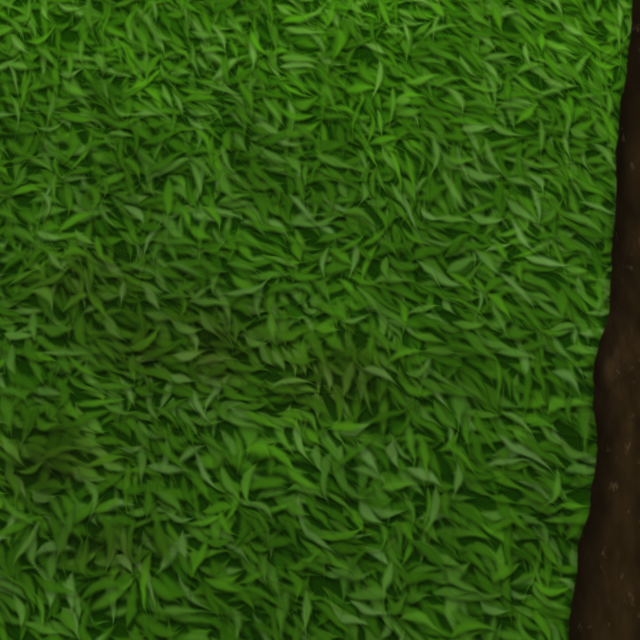
Give the GLSL for this texture, as a Shadertoy shader.

```glsl
const int BLADE_LAYERS = 7;
const float BLADE_CELL = 0.054;
const vec3 DEEP_GREEN = vec3(0.08, 0.20, 0.02);
const vec3 LEAF_GREEN = vec3(0.20, 0.375, 0.055);
const vec3 FRESH_GREEN = vec3(0.27, 0.48, 0.08);
const vec3 PALE_GREEN = vec3(0.36, 0.51, 0.25);
const vec3 DRY_SOIL = vec3(0.21, 0.25, 0.07);
const vec3 BARK = vec3(0.14, 0.105, 0.055);

vec4 hash42(vec2 p) {
    vec4 q = fract(p.xyxy * vec4(0.1031, 0.1030, 0.0973, 0.1099));
    q += dot(q, q.wzxy + 33.33);
    return fract((q.xxyz + q.yzzw) * q.zywx);
}

float valueNoise(vec2 p) {
    vec2 cell = floor(p), f = fract(p);
    f = f * f * (3.0 - 2.0 * f);
    float low = mix(hash42(cell).x, hash42(cell + vec2(1, 0)).x, f.x);
    float high = mix(hash42(cell + vec2(0, 1)).x, hash42(cell + 1.0).x, f.x);
    return mix(low, high, f.y);
}

float fbm(vec2 p) {
    float sum = 0.0, weight = 0.5;
    for (int i = 0; i < 4; i++) {
        sum += weight * valueNoise(p);
        p = mat2(1.6, 1.2, -1.2, 1.6) * p + 7.3;
        weight *= 0.5;
    }
    return sum / 0.9375;
}

float spot(vec2 uv, vec2 center, vec2 radius) {
    vec2 d = (uv - center) / radius;
    return exp(-dot(d, d));
}

// Bare and shaded areas between the tufts
float bareGround(vec2 uv) {
    float patches = spot(uv, vec2(0.31, 0.46), vec2(0.15, 0.07));
    patches += spot(uv, vec2(0.53, 0.40), vec2(0.09, 0.06));
    patches += spot(uv, vec2(0.13, 0.56), vec2(0.08, 0.05));
    patches += spot(uv, vec2(0.08, 0.28), vec2(0.12, 0.05));
    patches += spot(uv, vec2(0.17, 0.14), vec2(0.08, 0.04));
    return clamp(patches * (0.2 + fbm(uv * 18.0)), 0.0, 1.0);
}

// Depth inside a tapered, curved blade; negative outside
float bladeDepth(vec2 p, float halfLength, float halfWidth, float bend) {
    float t = clamp(p.x / halfLength, -1.3, 1.3);
    float taper = (1.0 - t * t) * (1.0 - 0.35 * t);
    return halfWidth * taper - abs(p.y - bend * (t * t - 0.4));
}

vec3 bladeColor(float tone, float paleness) {
    vec3 color = mix(DEEP_GREEN * 1.4, LEAF_GREEN, smoothstep(0.0, 0.45, tone));
    vec3 lit = mix(FRESH_GREEN, PALE_GREEN, smoothstep(0.2, 0.75, paleness));
    return mix(color, lit, smoothstep(0.35, 0.95, tone));
}

vec3 bladeLayer(vec3 color, vec2 p, float layer, float softness) {
    vec2 home = floor(p);
    for (int j = -1; j <= 1; j++)
    for (int i = -1; i <= 1; i++) {
        vec2 cell = home + vec2(i, j);
        vec4 place = hash42(cell + layer * 37.0 + 101.0);
        vec4 look = hash42(cell + layer * 53.0 + 417.0);
        vec2 d = p - cell - mix(vec2(0.15), vec2(0.85), place.xy);
        float angle = -0.65 + (place.z + look.z - 1.0) * 1.5;
        float c = cos(angle), s = sin(angle);
        mat2 turn = mat2(c, -s, s, c);
        vec2 along = turn * d;
        float halfLength = mix(0.38, 0.75, place.w);
        float halfWidth = mix(0.09, 0.17, look.x);
        float bend = (look.y - 0.5) * 0.35;
        // Soft shadow falls below each blade
        vec2 shadowPoint = turn * (d + vec2(-0.04, 0.12));
        float shadow = bladeDepth(shadowPoint, halfLength, halfWidth, bend);
        color *= 1.0 - 0.27 * smoothstep(-0.14, 0.14, shadow);
        float depth = bladeDepth(along, halfLength, halfWidth, bend);
        float tone = 0.10 + look.w * 0.58 + layer * 0.036;
        float tip = clamp(along.x / halfLength, -1.0, 1.0);
        vec3 leaf = bladeColor(tone, place.y);
        leaf *= 0.93 + 0.08 * smoothstep(0.0, 0.14, depth) + 0.07 * tip;
        color = mix(color, leaf, 0.88 * smoothstep(-softness, softness, depth));
    }
    return color;
}

vec3 grass(vec2 uv, float pixel) {
    // Blades shrink with distance up the lawn
    float size = mix(1.0, 0.68, uv.y);
    vec2 lawn = vec2((uv.x - 0.5) / size, -log(size) / 0.32) / BLADE_CELL;
    lawn += (vec2(fbm(uv * 9.0), fbm(uv * 9.0 + 31.0)) - 0.5) * 0.9;
    float softness = max(0.0038, pixel) / (BLADE_CELL * size);
    vec3 color = DEEP_GREEN;
    for (int k = 0; k < BLADE_LAYERS; k++) {
        float layer = float(k);
        color = bladeLayer(color, lawn + layer * vec2(0.37, 0.61), layer, softness);
    }
    // Broad light, tuft variation and exposed soil
    float bare = bareGround(uv);
    float light = 1.0 + 0.10 * uv.y + 0.06 * uv.x * uv.y;
    light += 0.38 * (fbm(uv * 13.0 + 4.0) - 0.5) - 0.24 * bare;
    float luminance = dot(color, vec3(0.3, 0.6, 0.1));
    color = mix(color, DRY_SOIL * luminance * 4.4, 0.4 * bare);
    float sunny = smoothstep(0.7, 1.1, uv.y + 0.12 * uv.x);
    return color * light * mix(vec3(1.0), vec3(1.05, 1.10, 0.88), sunny);
}

float trunkEdge(float y) {
    float edge = 0.89 + 0.012 * smoothstep(0.0, 0.14, y) + 0.02 * smoothstep(0.14, 0.21, y);
    edge += 0.01 * smoothstep(0.20, 0.31, y) - 0.005 * smoothstep(0.31, 0.38, y);
    edge += 0.026 * smoothstep(0.42, 0.53, y) + 0.01 * smoothstep(0.53, 0.74, y);
    edge += 0.025 * smoothstep(0.74, 1.0, y);
    return edge + 0.006 * (fbm(vec2(y * 38.0, 2.0)) - 0.5);
}

vec3 bark(vec2 uv, float inside) {
    float grain = fbm(uv * vec2(60.0, 24.0));
    vec3 color = BARK * (0.7 + 0.6 * grain) * mix(0.6, 1.1, smoothstep(0.0, 0.045, inside));
    float knot = spot(uv, vec2(0.965, 0.45), vec2(0.025, 0.065));
    color += vec3(0.13, 0.10, 0.07) * knot * grain;
    float flecks = smoothstep(0.68, 0.9, fbm(uv * vec2(80.0, 50.0) + 8.0));
    return color + vec3(0.10, 0.09, 0.07) * flecks;
}

void mainImage(out vec4 fragColor, in vec2 fragCoord) {
    vec2 uv = fragCoord / iResolution.xy;
    float pixel = 1.0 / iResolution.y;
    float inside = uv.x - trunkEdge(uv.y);
    float softness = max(0.0025, pixel);
    vec3 color = grass(uv, pixel);
    color *= 1.0 - 0.2 * smoothstep(-0.012, 0.0, inside);
    color = mix(color, bark(uv, inside), smoothstep(-softness, softness, inside));
    fragColor = vec4(clamp(color, 0.0, 1.0), 1.0);
}
```
